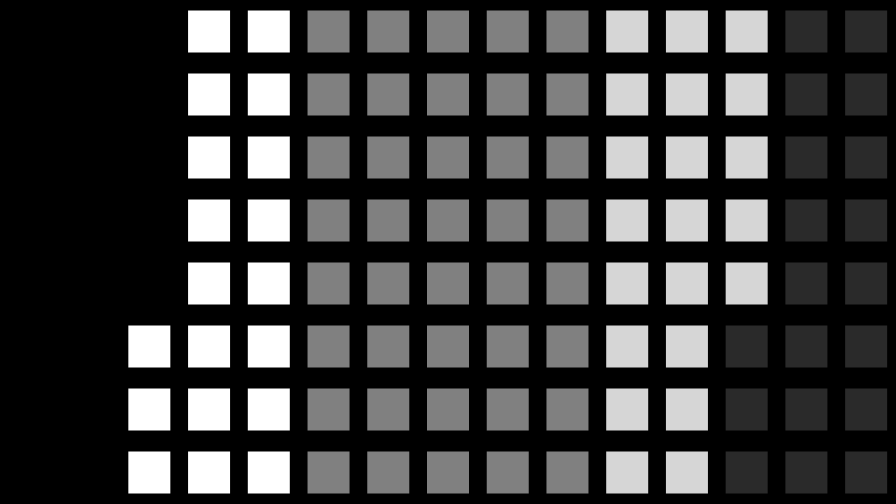
This pattern is drawn by a Shadertoy shader. Its source:

```glsl
// A 15 by 8 grid of flat grey squares on black, toned in vertical bands.
// Each cell is found by repeating the plane; its column picks the band,
// and two of the band borders step one column left in the lowest rows.

const vec2 GRID = vec2(15.0, 8.0);
const float SQUARE_SIDE = 1.0 / 12.0;   // in canvas heights
const float STEPPED_ROWS = 3.0;         // rows, from the bottom, with shifted borders

const float BLACK = 0.0;
const float WHITE = 1.0;
const float MID_GREY = 0.502;
const float LIGHT_GREY = 0.84;
const float DARK_GREY = 0.163;

// Coverage of a centred square, with edges one pixel wide.
float squareMask(vec2 p, float side, float pixel) {
    vec2 inside = clamp((0.5 * side - abs(p)) / pixel + 0.5, 0.0, 1.0);
    return inside.x * inside.y;
}

// Tone of a cell, replaced at each band border from left to right.
float bandTone(vec2 cell, float steppedRows) {
    float shift = 1.0 - step(steppedRows, cell.y);
    float tone = BLACK;
    tone = mix(tone, WHITE, step(3.0 - shift, cell.x));
    tone = mix(tone, MID_GREY, step(5.0, cell.x));
    tone = mix(tone, LIGHT_GREY, step(10.0, cell.x));
    return mix(tone, DARK_GREY, step(13.0 - shift, cell.x));
}

void mainImage(out vec4 fragColor, in vec2 fragCoord) {
    // Repeat the canvas into cells, with local units of canvas height.
    vec2 gridPos = fragCoord / iResolution.xy * GRID;
    vec2 cellSize = iResolution.xy / iResolution.y / GRID;
    vec2 local = (fract(gridPos) - 0.5) * cellSize;

    float mask = squareMask(local, SQUARE_SIDE, 1.0 / iResolution.y);
    float tone = bandTone(floor(gridPos), STEPPED_ROWS);
    fragColor = vec4(vec3(tone * mask), 1.0);
}
```
